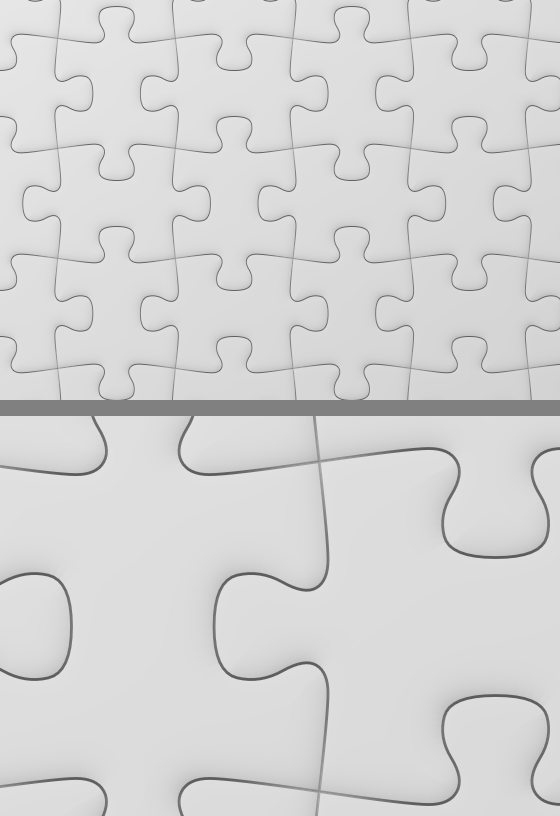
Top, the full canvas; bottom, a detail of the centre.
Give the GLSL for this pattern, as a WebGL 1 fragment shader.

```glsl
precision highp float;
// Pale interlocking jigsaw pieces with thin dark seams and soft bevel shading.

uniform vec2 u_resolution;

const float CELLS_ACROSS = 4.761;           // lengths are in piece widths
const vec2 PIECE = vec2(1.0, 0.935);
const vec2 GRID_ORIGIN = vec2(0.4916, 0.268);
const int STEPS = 8;

// Vector from p to the closest point of segment ab.
vec2 toSegment(vec2 p, vec2 a, vec2 b) {
  vec2 ab = b - a;
  return a + ab * clamp(dot(p - a, ab) / dot(ab, ab), 0.0, 1.0) - p;
}

vec2 nearer(vec2 u, vec2 v) {
  return dot(u, u) < dot(v, v) ? u : v;
}

// Vector from p to the quadratic curve a, b, c.
vec2 toCurve(vec2 p, vec2 a, vec2 b, vec2 c) {
  vec2 best = vec2(9.0);
  vec2 last = a;
  for (int i = 1; i <= STEPS; i++) {
    float s = float(i) / float(STEPS);
    vec2 next = mix(mix(a, b, s), mix(b, c, s), s);
    best = nearer(best, toSegment(p, last, next));
    last = next;
  }
  return best;
}

// Vector from q to a seam with one tab; q.x runs along the seam, q.y across it.
vec2 toSeam(vec2 q, float halfSpan, float sag, float reach, float side) {
  vec2 flip = vec2(q.x < 0.0 ? -1.0 : 1.0, side);
  vec2 p = q * flip;
  vec2 run = vec2(0.248, -sag);
  vec2 shoulder = vec2(0.130, -sag);
  vec2 neck = vec2(0.090, 0.135 * reach);
  vec2 bulb = vec2(0.161, 0.56 * reach);
  vec2 crown = vec2(0.130, reach);
  vec2 j1 = mix(run, shoulder, 0.5);
  vec2 j2 = mix(shoulder, neck, 0.5);
  vec2 j3 = mix(neck, bulb, 0.5);
  vec2 j4 = mix(bulb, crown, 0.5);
  vec2 v = toCurve(p, vec2(halfSpan, 0.0), run, j1);
  v = nearer(v, toCurve(p, j1, shoulder, j2));
  v = nearer(v, toCurve(p, j2, neck, j3));
  v = nearer(v, toCurve(p, j3, bulb, j4));
  v = nearer(v, toCurve(p, j4, crown, vec2(0.0, reach)));
  return v * flip;
}

// +1 and -1 in checkerboard order.
float alternate(vec2 id) {
  return 1.0 - 2.0 * mod(id.x + id.y, 2.0);
}

// Bevel brightness: edges facing lower right darken, upper left lighten.
float bevel(vec2 v) {
  float d = length(v);
  float facing = dot(v / max(d, 1e-5), vec2(0.6, -0.8));
  float dark = 0.12 * max(facing, 0.0) * exp(-d / 0.032);
  float lit = 0.015 * max(-facing, 0.0) * exp(-d / 0.025);
  return lit - dark;
}

// Seam coverage, fading toward the piece corners and on upright stretches.
float seamInk(vec2 v, float along, float pixel) {
  float d = length(v);
  float cover = clamp((0.004 - d) / pixel + 0.5, 0.0, 1.0);
  float fade = mix(0.5, 1.0, smoothstep(0.48, 0.2, abs(along)));
  float upright = mix(0.78, 1.0, abs(v.y) / max(d, 1e-5));
  return cover * fade * upright;
}

void main() {
  float pixel = CELLS_ACROSS / u_resolution.x;
  vec2 g = (gl_FragCoord.xy * pixel - GRID_ORIGIN) / PIECE;

  // Closest level seam
  vec2 id = vec2(floor(g.x), floor(g.y + 0.5));
  vec2 level = (g - id - vec2(0.5, 0.0)) * PIECE;
  vec2 toLevel = toSeam(level, 0.5 * PIECE.x, 0.037, 0.272, -alternate(id));

  // Closest upright seam, with its axes swapped
  id = vec2(floor(g.x + 0.5), floor(g.y));
  vec2 upright = ((g - id - vec2(0.0, 0.5)) * PIECE).yx;
  vec2 toUpright = toSeam(upright, 0.5 * PIECE.y, 0.025, 0.298, alternate(id)).yx;

  // Diagonal light over the whole sheet
  vec2 uv = gl_FragCoord.xy / u_resolution;
  float tone = mix(0.902, 0.825, 0.5 * (uv.x + 1.0 - uv.y));
  tone += bevel(toLevel) + bevel(toUpright);

  float ink = max(seamInk(toLevel, level.x, pixel),
                  seamInk(toUpright, upright.x, pixel));
  gl_FragColor = vec4(vec3(mix(tone, 0.36, ink)), 1.0);
}
```
